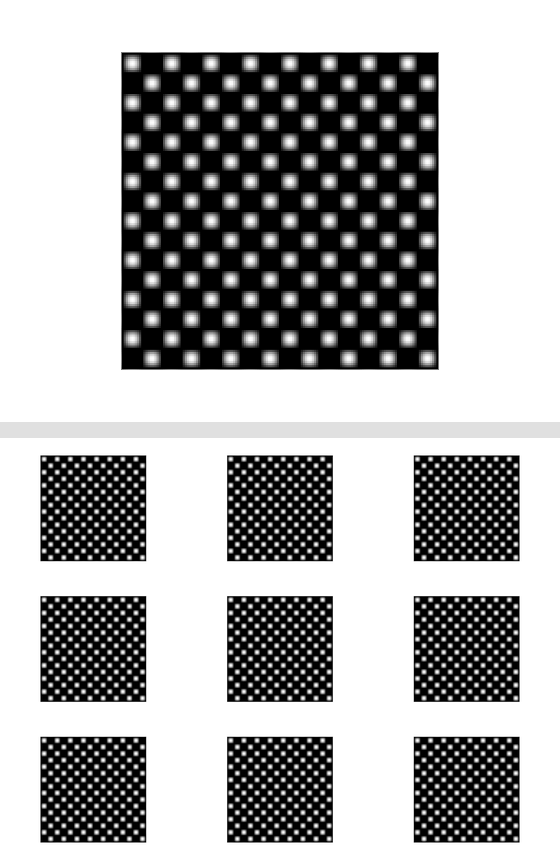
Top: one tile. Bottom: repeated 3 by 3.
Give the GLSL for this pattern, as a WebGL 1 fragment shader.

```glsl
precision highp float;
// Black square on white, filled with a 16 x 16 checker of soft, stepped sine-wave spots.

uniform vec2 u_resolution;

const float PI = 3.14159265;
const float CELLS = 16.0;            // checker cells along each side of the square
const float STEPS_PER_CELL = 9.0;    // tone steps across one cell
const float STEPS_PER_HEIGHT = 193.0; // tone steps over the canvas height
const vec3 PAPER = vec3(1.0);
const vec3 INK = vec3(0.0);
const vec3 GLOW = vec3(1.0);

// Snaps a coordinate to whole steps, with edges softened over one pixel
vec2 snapToSteps(vec2 position, float pixel) {
  vec2 shifted = position - 0.5;
  vec2 base = floor(shifted);
  vec2 blend = clamp((shifted - base - 0.5) / min(pixel, 1.0) + 0.5, 0.0, 1.0);
  return base + blend;
}

// Product of two waves: its positive lobes fill every other cell
float spotTone(vec2 stepIndex) {
  vec2 wave = sin(mod(stepIndex, 2.0 * STEPS_PER_CELL) * PI / STEPS_PER_CELL);
  return max(0.0, -wave.x * wave.y);
}

// Share of the pixel covered by a centred square
float squareCoverage(vec2 centred, float halfSide, float pixel) {
  float edgeDistance = max(abs(centred.x), abs(centred.y)) - halfSide;
  return clamp(0.5 - edgeDistance / pixel, 0.0, 1.0);
}

void main() {
  // Canvas units: one unit is one tone step, origin at the canvas centre
  float pixel = STEPS_PER_HEIGHT / u_resolution.y;
  vec2 centred = (gl_FragCoord.xy - 0.5 * u_resolution) * pixel;

  // One extra step closes the last cell with a dark border
  float halfSide = 0.5 * (CELLS * STEPS_PER_CELL + 1.0);
  vec2 stepIndex = snapToSteps(centred + halfSide, pixel);

  vec3 pattern = mix(INK, GLOW, spotTone(stepIndex));
  float coverage = squareCoverage(centred, halfSide, pixel);
  gl_FragColor = vec4(mix(PAPER, pattern, coverage), 1.0);
}
```
